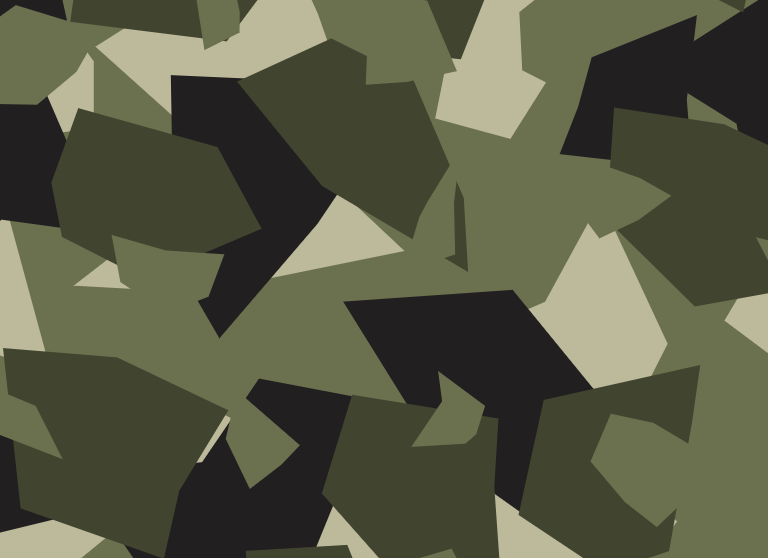
A WebGL 1 fragment shader for this pattern:

```glsl
precision highp float;
// Splinter camouflage: layered, straight-edged irregular polygons in olive, black and sand.

uniform vec2 u_resolution;

#define GREEN vec3(0.42, 0.44, 0.31)
#define DARK  vec3(0.255, 0.265, 0.18)
#define BLACK vec3(0.13, 0.12, 0.125)
#define SAND  vec3(0.74, 0.73, 0.61)
#define CORNERS 6
#define CELL_SIZE 0.46
#define CENTRE_JITTER 0.5
#define ANGLE_JITTER 0.7

const float TAU = 6.28319;

vec2 hash2(vec2 p, float seed) {
  vec3 q = fract((p.xyx + seed * 17.13) * vec3(0.1031, 0.1030, 0.0973));
  q += dot(q, q.yzx + 33.33);
  return fract((q.xx + q.yz) * q.zy);
}

// One corner of a cell's polygon; radii holds the shortest and longest reach.
vec2 corner(vec2 cell, float seed, float k, vec2 radii, vec2 stretch) {
  vec2 h = hash2(cell, seed + 0.37 * (k + 1.0));
  float turn = hash2(cell, seed + 5.19).x;
  float angle = TAU * (turn + (k + ANGLE_JITTER * (h.x - 0.5)) / float(CORNERS));
  return mix(radii.x, radii.y, h.y) * stretch * vec2(cos(angle), sin(angle));
}

// Signed distance to the polygon of a cell, with p relative to its centre.
float polygonDistance(vec2 p, vec2 cell, float seed, vec2 radii, float maxStretch) {
  vec2 shape = hash2(cell, seed + 7.41);
  float c = cos(TAU * shape.x), s = sin(TAU * shape.x);
  p = mat2(c, s, -s, c) * p;
  float longer = mix(1.0, maxStretch, shape.y);
  vec2 stretch = vec2(longer, 1.0 / longer);

  vec2 previous = corner(cell, seed, float(CORNERS - 1), radii, stretch);
  float nearest = 1e3, side = 1.0;
  for (int k = 0; k < CORNERS; k++) {
    vec2 current = corner(cell, seed, float(k), radii, stretch);
    vec2 edge = previous - current, w = p - current;
    vec2 gap = w - edge * clamp(dot(w, edge) / dot(edge, edge), 0.0, 1.0);
    nearest = min(nearest, dot(gap, gap));
    // Flip the sign at each crossing of the horizontal ray.
    bvec3 crossing = bvec3(p.y >= current.y, p.y < previous.y,
                           edge.x * w.y > edge.y * w.x);
    if (all(crossing) || all(not(crossing))) side = -side;
    previous = current;
  }
  return side * sqrt(nearest);
}

// Coverage of a layer of polygons scattered on a jittered grid.
float layer(vec2 uv, float size, float seed, vec2 radii, float maxStretch) {
  vec2 p = uv / size + hash2(vec2(3.0, 8.0), seed) * 10.0;
  vec2 home = floor(p);
  float d = 1e3;
  for (int y = -1; y <= 1; y++) {
    for (int x = -1; x <= 1; x++) {
      vec2 cell = home + vec2(float(x), float(y));
      vec2 centre = cell + 0.5 + CENTRE_JITTER * (hash2(cell, seed) - 0.5);
      d = min(d, polygonDistance(p - centre, cell, seed, radii, maxStretch));
    }
  }
  return clamp(0.5 - d * size * u_resolution.y, 0.0, 1.0);
}

void main() {
  vec2 uv = gl_FragCoord.xy / u_resolution.y;
  vec3 color = GREEN;

  // Spiky sand and black below, chunky dark shapes above, small green cuts on top.
  color = mix(color, SAND,  layer(uv, CELL_SIZE * 1.15, 1.0, vec2(0.14, 0.60), 1.4));
  color = mix(color, BLACK, layer(uv, CELL_SIZE * 1.10, 2.0, vec2(0.09, 0.65), 1.4));
  color = mix(color, DARK,  layer(uv, CELL_SIZE, 3.0, vec2(0.26, 0.54), 1.25));
  color = mix(color, GREEN, layer(uv, CELL_SIZE * 0.80, 4.0, vec2(0.07, 0.38), 1.4));

  gl_FragColor = vec4(color, 1.0);
}
```
